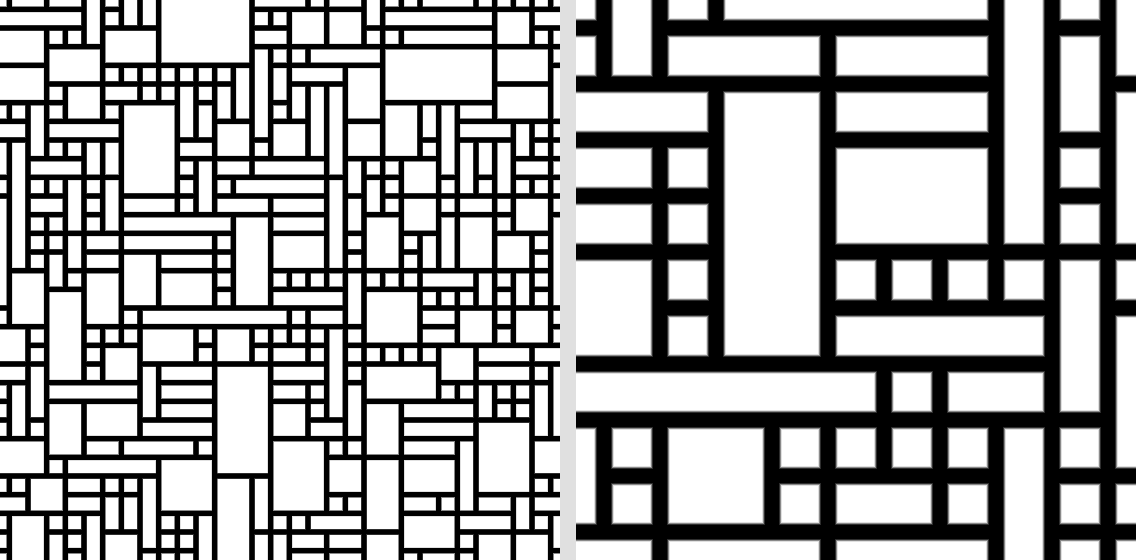
Left: the whole. Right: its middle third, enlarged.
Reproduce this pattern procedurally as a three.js fragment shader.

```glsl
#define CELLS 30.0        // grid cells across the canvas
#define PAD 2.0           // hidden cells before the left and lower edges
#define SPAN 33           // cells simulated per side
#define LINE 0.30         // wall thickness in cells
#define SOFT 0.035        // half width of the edge blend in cells
#define SEED 17.0
#define P_SQUARE 0.36     // share of unit squares
#define P_ROW 0.27        // share of horizontal strips
#define P_COLUMN 0.15     // share of vertical strips, the rest are blocks
#define STRIP_TAIL 1.4    // how far strips stretch
#define BLOCK_TAIL 0.75   // how far blocks stretch
#define MAX_SIZE 8.0

varying vec2 vUv;

const vec3 WALL = vec3(0.0);
const vec3 ROOM = vec3(1.0);

vec3 hash3(vec2 p) {
  vec3 q = fract(p.xyx * vec3(0.1031, 0.1030, 0.0973));
  q += dot(q, q.yxz + 33.33);
  return fract((q.xxy + q.yzz) * q.zyx);
}

// Geometric length of at least two cells
float stretch(float u, float tail) {
  return min(2.0 + floor(-log2(max(u, 0.001)) * tail), MAX_SIZE);
}

vec2 roomSize(vec2 cell) {
  vec3 h = hash3(cell + SEED);
  if (h.x < P_SQUARE) return vec2(1.0);
  if (h.x < P_SQUARE + P_ROW) return vec2(stretch(h.y, STRIP_TAIL), 1.0);
  if (h.x < P_SQUARE + P_ROW + P_COLUMN) return vec2(1.0, stretch(h.y, 0.9));
  return vec2(stretch(h.y, BLOCK_TAIL), stretch(h.z, BLOCK_TAIL));
}

// Packs rooms upward over a skyline; returns left, bottom, right, top
vec4 findRoom(vec2 cell) {
  float skyline[SPAN];
  for (int i = 0; i < SPAN; i++) skyline[i] = 0.0;
  vec4 room = vec4(-1.0);

  for (int j = 0; j < SPAN; j++) {
    float y = float(j);
    if (y > cell.y || room.w > cell.y) break;
    float start = 0.0;
    float top = 0.0;
    float remaining = 0.0;

    for (int i = 0; i < SPAN; i++) {
      float x = float(i);
      if (skyline[i] > y) {
        remaining = 0.0;  // a taller neighbour cuts the room short
      } else {
        if (remaining < 0.5) {
          vec2 size = roomSize(vec2(x, y));
          start = x;
          top = y + size.y;
          remaining = size.x;
        }
        remaining -= 1.0;
        skyline[i] = top;
        if (x == cell.x && cell.y < top) {
          room = vec4(start, y, x + 1.0, top);
        } else if (x > cell.x && start == room.x && y == room.y) {
          room.z = x + 1.0;
        }
      }
    }
  }
  return room;
}

void main() {
  // Half a cell of offset puts the canvas border inside the rooms
  vec2 p = vUv * CELLS + PAD + 0.5;
  vec4 room = findRoom(floor(p));

  // Distance to the nearest wall centre
  vec2 gap = min(p - room.xy, room.zw - p);
  float wallDist = min(gap.x, gap.y);

  float inside = smoothstep(0.5 * LINE - SOFT, 0.5 * LINE + SOFT, wallDist);
  gl_FragColor = vec4(mix(WALL, ROOM, inside), 1.0);
}
```
